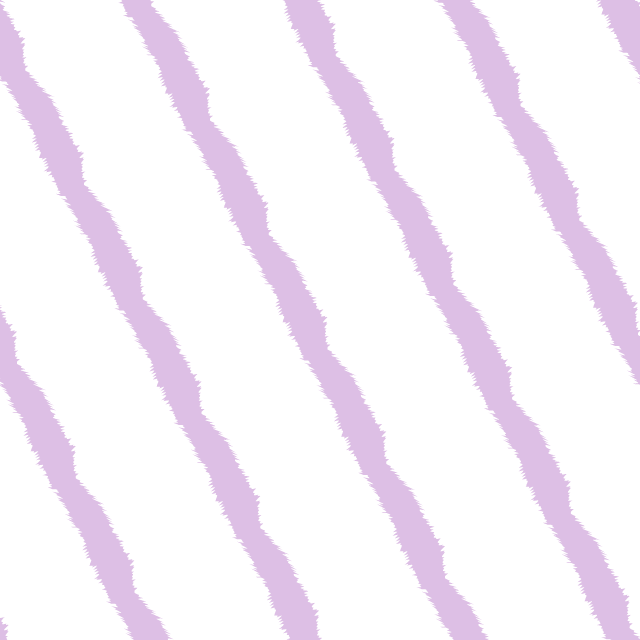
Give the GLSL for this pattern, as a three.js fragment shader.

```glsl
// Slanted lilac brush stripes with wavy, bristly edges on white.
varying vec2 vUv;

const vec3 PAPER = vec3(1.0);
const vec3 LILAC = vec3(0.867, 0.749, 0.898);

const float SPACING = 0.2484;      // horizontal distance between stripes
const float SLOPE = 0.5135;        // sideways drift per unit of descent
const float FIRST_STRIPE = -0.2792; // centre of stripe 0 at the top edge
const float HALF_WIDTH = 0.0242;   // half width without bristles
const float PERIOD = 0.1788;       // height of one wobble repeat
const float FIRST_PHASE = 0.1686;  // start of the wobble on stripe 0
const float PHASE_STEP = 0.0781;   // wobble shift from stripe to stripe

const float COARSE_COUNT = 17.0;   // bristles per wobble repeat
const float FINE_COUNT = 41.0;
const float COARSE_LENGTH = 0.0080;
const float FINE_LENGTH = 0.0090;
const float BRISTLE_TILT = 0.6;
const int SAMPLES = 4;             // smoothing samples per axis
const float TAU = 6.28319;

float hash(vec2 p) {
  vec3 h = fract(vec3(p.xyx) * 0.1031);
  h += dot(h, h.yzx + 33.33);
  return fract((h.x + h.y) * h.z);
}

// Pointed teeth of random length that repeat once per unit of t
float teeth(float t, float count, float seed) {
  float cell = t * count;
  float id = mod(floor(cell), count);
  float peak = mix(0.25, 0.75, hash(vec2(id, seed + 7.0)));
  float f = fract(cell);
  float shape = min(f / peak, (1.0 - f) / (1.0 - peak));
  return hash(vec2(id, seed)) * pow(shape, 1.5);
}

float bristles(float t, float seed) {
  return COARSE_LENGTH * teeth(t, COARSE_COUNT, seed)
       + FINE_LENGTH * teeth(t, FINE_COUNT, seed + 19.0);
}

// Slow outward swell of each edge
float rightSwell(float t) {
  return 0.0040 * cos(2.0 * TAU * t) - 0.0065 * sin(TAU * t);
}

float leftSwell(float t) {
  float steps = fract(3.0 * t) - 0.5;
  return 0.0027 * sin(TAU * t) + 0.0016 * cos(TAU * t) + 0.0055 * steps;
}

// 1 inside a stripe, 0 outside
float stripe(vec2 uv) {
  float descent = 1.0 - uv.y;
  float across = uv.x - SLOPE * descent - FIRST_STRIPE;
  float index = floor(across / SPACING + 0.5);
  float offset = across - index * SPACING;
  float t = (descent - FIRST_PHASE - index * PHASE_STEP) / PERIOD;

  // Distance beyond each smooth edge, then bristles leaning along the wobble
  float pastRight = offset - HALF_WIDTH - rightSwell(t);
  float pastLeft = -offset - HALF_WIDTH - leftSwell(t);
  float lean = BRISTLE_TILT * cos(TAU * t) / PERIOD;
  float right = bristles(t + lean * pastRight, 3.0);
  float left = bristles(t - lean * pastLeft, 53.0);
  return step(pastRight, right) * step(pastLeft, left);
}

void main() {
  // Average a grid of samples over the pixel footprint
  vec2 footprint = fwidth(vUv);
  float coverage = 0.0;
  for (int i = 0; i < SAMPLES; i++) {
    for (int j = 0; j < SAMPLES; j++) {
      vec2 shift = (vec2(float(i), float(j)) + 0.5) / float(SAMPLES) - 0.5;
      coverage += stripe(vUv + shift * footprint);
    }
  }
  coverage /= float(SAMPLES * SAMPLES);
  gl_FragColor = vec4(mix(PAPER, LILAC, coverage), 1.0);
}
```
